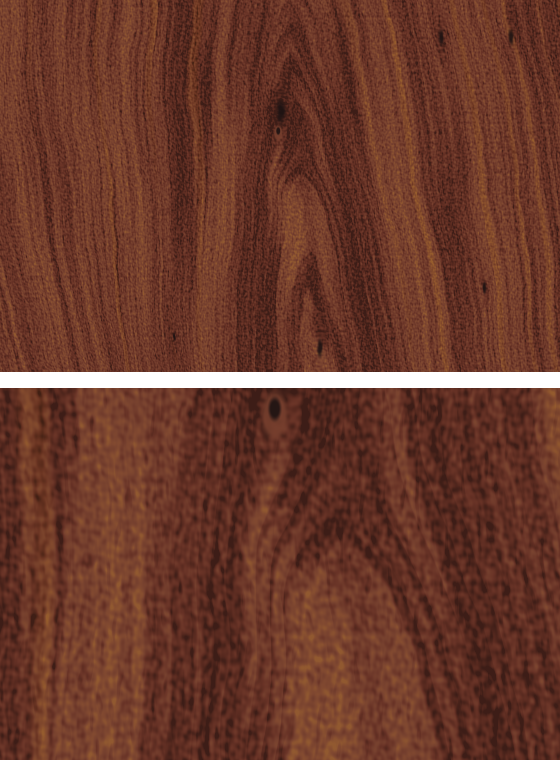
Top, the full canvas; bottom, a detail of the centre.
A WebGL 2 fragment shader for this texture:

```glsl
#version 300 es
precision highp float;
// Flat-sawn reddish wood: growth rings of a tilted cone cut by the board give
// nested arches in the middle and near-vertical stripes at the sides.
// Gradient noise adds bands and fibres; knots and stains are laid on top.

#define BASE_TONE 0.47
#define AXIS_SLOPE 0.165
#define TONGUE_RADIUS 0.115
#define ARCH_RADIUS 0.20
#define RING_SPACING 0.015
#define BAND_CONTRAST 0.36
#define FIBRE_CONTRAST 0.34
#define LINE_DEPTH 0.13
#define GRAIN_CONTRAST 0.34
#define STAIN_DEPTH 0.20

uniform vec2 u_resolution;
out vec4 fragColor;

const vec3 PALETTE[6] = vec3[6](
  vec3(0.24, 0.115, 0.09), vec3(0.34, 0.16, 0.12), vec3(0.41, 0.20, 0.15),
  vec3(0.46, 0.25, 0.18), vec3(0.51, 0.29, 0.19), vec3(0.57, 0.35, 0.19));

// Knots: centre, size
const vec3 KNOTS[6] = vec3[6](
  vec3(1.185, 0.90, 1.0), vec3(1.374, 0.90, 1.0), vec3(1.303, 0.226, 0.8),
  vec3(0.860, 0.065, 1.2), vec3(0.755, 0.70, 1.5), vec3(0.470, 0.095, 0.5));

// Stains: centre, half width (negative lightens), half height
const vec4 STAINS[7] = vec4[7](
  vec4(0.52, 0.88, 0.035, 0.32), vec4(0.64, 0.40, 0.014, 0.60),
  vec4(1.22, 0.46, 0.040, 0.22), vec4(0.735, 0.685, 0.040, 0.05),
  vec4(0.93, 0.72, 0.045, 0.25), vec4(0.59, 0.40, -0.03, 0.22),
  vec4(1.05, 0.25, -0.04, 0.35));

vec2 gradientAt(vec2 cell) {
  float a = 6.2832 * fract(sin(dot(cell, vec2(127.1, 311.7))) * 43758.55);
  return vec2(cos(a), sin(a));
}

float noise(vec2 p) {
  vec2 i = floor(p), f = p - i;
  vec2 w = f * f * f * (f * (f * 6.0 - 15.0) + 10.0);
  vec2 e = vec2(1.0, 0.0);
  float low = mix(dot(gradientAt(i), f), dot(gradientAt(i + e), f - e), w.x);
  float high = mix(dot(gradientAt(i + e.yx), f - e.yx),
                   dot(gradientAt(i + 1.0), f - 1.0), w.x);
  return mix(low, high, w.y);
}

vec3 woodColour(float tone) {
  float k = clamp(tone, 0.0, 1.0) * 5.0;
  int i = min(int(k), 4);
  return mix(PALETTE[i], PALETTE[i + 1], k - float(i));
}

void main() {
  vec2 p = gl_FragCoord.xy / u_resolution.y;

  // Bend the grain: slow waves, a sweep at the left, a swell round each knot
  vec2 q = p;
  q.x += 0.022 * noise(p * vec2(2.5, 3.2)) + 0.005 * noise(p * vec2(9.0, 11.0));
  q.x -= 0.12 * (1.0 - p.y) * (1.0 - p.y) * (1.0 - smoothstep(0.1, 0.6, p.x));
  float core = 0.0, halo = 0.0;
  for (int i = 0; i < 6; i++) {
    vec2 d = p - KNOTS[i].xy;
    d.x += 0.005 * noise(p * 45.0);
    float e = length(d / (vec2(0.0075, 0.024) * KNOTS[i].z));
    q.x -= 0.6 * d.x * exp(-0.12 * e * e);
    core = max(core, 1.0 - smoothstep(0.3, 1.2, e));
    halo += exp(-0.16 * e * e);
  }

  // Cone coordinates with pointed arches: ring radius and side of the axis
  float dx = q.x - (0.855 - 0.08 * p.y);
  vec2 legs = pow(vec2(abs(dx), AXIS_SLOPE * (p.y + 0.15)), vec2(1.55));
  float r = pow(legs.x + legs.y, 1.0 / 1.55);
  float side = dx / r;
  r += 0.009 * noise(p * vec2(7.0, 5.0)) + 0.004 * noise(p * vec2(22.0, 16.0));
  float along = 1.4 * side + 0.3 * p.y;

  // Stripes that follow the rings, with thin unbroken dark lines
  float tone = BASE_TONE + 0.10 * (1.0 - smoothstep(0.1, 0.45, p.x));
  tone += BAND_CONTRAST * noise(vec2(r * 9.0, along + 3.0));
  tone += BAND_CONTRAST * noise(vec2(r * 38.0, along * 1.5 + 17.0));
  tone += FIBRE_CONTRAST * noise(vec2(r * 80.0, along * 1.5 + p.y + 31.0));
  tone += FIBRE_CONTRAST * noise(vec2(r * 150.0, side + p.y * 2.5 + 57.0));
  float crease = abs(noise(vec2(r * 42.0, along * 1.2 + 71.0)));
  tone -= LINE_DEPTH * (1.0 - smoothstep(0.0, 0.13, crease));

  // Dark arches with crisp outer edges, around a light tongue
  float tongue = 1.0 - smoothstep(-0.0015, 0.0015, r - TONGUE_RADIUS);
  float arch = (1.0 - smoothstep(0.75, 1.25, r / ARCH_RADIUS)) * (1.0 - tongue);
  float ring = fract(r / RING_SPACING + 1.2 * noise(vec2(r * 25.0, along)));
  float line = smoothstep(0.3, 0.9, ring) * (1.0 - smoothstep(0.9, 1.0, ring));
  tone -= arch * (0.06 + 0.20 * line) + 0.05 * line * (1.0 - tongue);
  float fold = smoothstep(0.045, 0.070, r) * (1.0 - smoothstep(0.076, 0.082, r));
  float inner = 0.04 + 0.22 * smoothstep(0.22, 0.48, p.y) - 0.22 * fold
              + 0.10 * (1.0 - smoothstep(0.046, 0.050, r));
  tone += tongue * inner;
  tone -= 0.15 * exp(-pow((r - TONGUE_RADIUS - 0.002) / 0.002, 2.0));

  // Sparse golden streaks away from the arches
  float gold = smoothstep(0.15, 0.45, noise(vec2(r * 36.0, along * 0.7 + 83.0)));
  gold *= smoothstep(0.20, 0.32, r);
  tone += 0.24 * gold;

  // Broad stains
  for (int i = 0; i < 7; i++) {
    vec2 d = (vec2(q.x, p.y) - STAINS[i].xy) / STAINS[i].zw;
    tone -= sign(STAINS[i].z) * STAIN_DEPTH * exp(-dot(d, d));
  }
  tone -= 0.22 * halo;

  // Compress the extremes so that the grain stays visible everywhere
  tone = 0.46 + 0.44 * tanh((tone - 0.46) / 0.44);

  // Fibres, slanted flecks and short dark pores
  tone += GRAIN_CONTRAST * noise(vec2(q.x * 215.0, p.y * 105.0));
  tone += GRAIN_CONTRAST * noise(vec2(q.x + 0.3 * p.y, p.y) * vec2(135.0, 150.0));
  tone -= 0.17 * smoothstep(0.15, 0.42, noise(vec2(q.x * 165.0, p.y * 38.0)));

  vec3 colour = woodColour(tone) + gold * vec3(0.02, 0.015, -0.015);

  // Small pale eye below the large knot, then the dark knot hearts
  vec2 eye = (p - vec2(0.748, 0.642)) / vec2(0.013, 0.024);
  float rim = 1.0 - smoothstep(0.65, 1.05, length(eye));
  colour = mix(colour, vec3(0.47, 0.25, 0.18), 0.85 * rim);
  float pupil = 1.0 - smoothstep(0.25, 0.55, length(eye - vec2(0.0, 0.25)));
  colour = mix(colour, vec3(0.11, 0.07, 0.07), 0.9 * max(core, pupil));
  fragColor = vec4(colour, 1.0);
}
```
